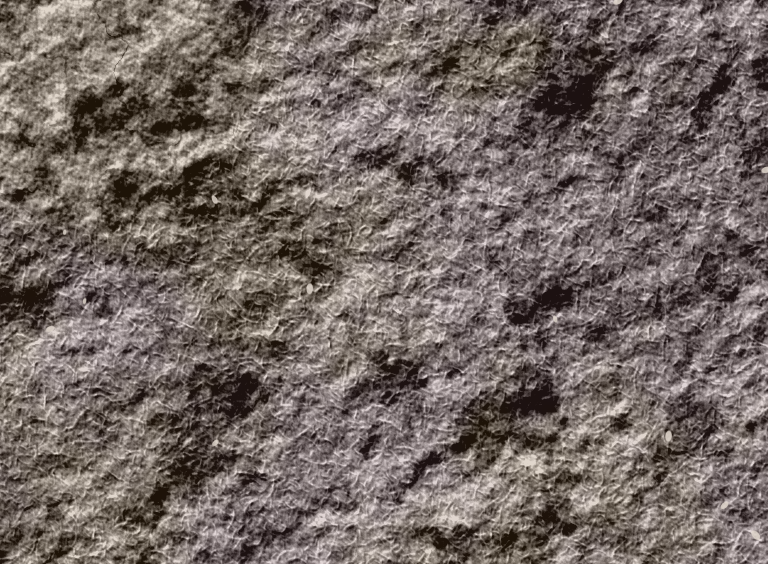
Reproduce this texture procedurally as a Shadertoy shader.

```glsl
// Dry, matted ground: a lumpy earth relief lit from above, covered by layers of
// short thin root fibres, with ragged crevices, a bare cracked corner and a few
// pale chips. Everything is summed into one tone, then tinted brown to violet.

const vec2 LIGHT_DIR = vec2(-0.45, 0.89);
const vec3 EARTH_TINT = vec3(0.0, -0.039, -0.058);
const vec3 VIOLET_TINT = vec3(0.0, -0.006, 0.016);
const vec3 OLIVE_TINT = vec3(0.003, 0.002, -0.024);
const vec3 CHIP_COLOR = vec3(0.88, 0.84, 0.80);

float hash(vec2 p) {
    vec3 q = fract(vec3(p.xyx) * 0.1031);
    q += dot(q, q.yzx + 33.33);
    return fract((q.x + q.y) * q.z);
}

vec2 hash2(vec2 p) {
    return vec2(hash(p), hash(p + 57.3));
}

mat2 rotation(float angle) {
    float c = cos(angle), s = sin(angle);
    return mat2(c, -s, s, c);
}

float noise(vec2 p) {
    vec2 i = floor(p), f = fract(p);
    f = f * f * (3.0 - 2.0 * f);
    return mix(mix(hash(i), hash(i + vec2(1.0, 0.0)), f.x),
               mix(hash(i + vec2(0.0, 1.0)), hash(i + vec2(1.0, 1.0)), f.x), f.y);
}

float fbm(vec2 p) {
    float sum = 0.0, amplitude = 0.5;
    for (int i = 0; i < 5; i++) {
        sum += amplitude * noise(p);
        p = rotation(0.6) * p * 2.03 + 17.0;
        amplitude *= 0.5;
    }
    return sum;
}

// Brightness of the slope facing the light
float relief(vec2 p, float scale, float reach) {
    return fbm(p * scale) - fbm((p + LIGHT_DIR * reach) * scale);
}

// Soft round patch
float softPatch(vec2 p, vec2 center, float radius) {
    vec2 d = (p - center) / radius;
    return exp(-dot(d, d));
}

// One layer of slightly bent strands: lit core minus the shadow it throws
float fibres(vec2 p, float density, float width, float seed) {
    vec2 q = p * density + seed;
    vec2 cell = floor(q);
    float w = width * density, sum = 0.0;
    for (int y = -1; y <= 1; y++)
    for (int x = -1; x <= 1; x++) {
        vec2 id = cell + vec2(x, y);
        vec2 shape = hash2(id + 11.7);
        mat2 turn = rotation(6.2832 * hash(id + 4.1));
        vec2 local = turn * (q - id - hash2(id));
        vec2 shadowShift = turn * LIGHT_DIR * 2.4 * w;
        float across = local.y - (shape.x - 0.5) * 1.1 * local.x * local.x;
        float ends = 1.0 - smoothstep(0.3, 0.68, abs(local.x));
        float core = exp(-across * across / (w * w));
        float under = across + shadowShift.y;
        float shadow = exp(-under * under / (w * w * 1.8));
        sum += ends * mix(0.15, 1.0, shape.y) * (core - 0.6 * shadow);
    }
    return sum;
}

// Sparse pale chips, returned as coverage
float chips(vec2 p, float density) {
    vec2 cell = floor(p * density);
    float cover = 0.0;
    for (int y = -1; y <= 1; y++)
    for (int x = -1; x <= 1; x++) {
        vec2 id = cell + vec2(x, y);
        vec2 d = rotation(6.2832 * hash(id + 8.0)) * (p - (id + hash2(id + 2.0)) / density);
        float size = mix(0.004, 0.010, hash(id + 5.0));
        float edge = length(d * vec2(1.0, 1.7)) - size;
        cover = max(cover, step(0.8, hash(id + 21.0)) * (1.0 - smoothstep(-0.002, 0.002, edge)));
    }
    return cover;
}

void mainImage(out vec4 fragColor, in vec2 fragCoord) {
    vec2 p = fragCoord / iResolution.y;
    vec2 warp = vec2(fbm(p * 14.0), fbm(p * 14.0 + 40.0)) - 0.48;
    vec2 ground = p + 0.10 * warp;

    // Bare stone in the upper left corner
    float stone = smoothstep(0.35, 0.65, softPatch(ground, vec2(0.12, 0.92), 0.36));

    // Broad light and shade
    float tone = 0.49 + 0.25 * (fbm(p * 3.0 + 3.0) - 0.48);
    tone -= 0.14 * softPatch(ground, vec2(0.36, 0.34), 0.17);
    tone -= 0.07 * softPatch(ground, vec2(1.2, 0.85), 0.25);
    tone += 0.06 * softPatch(ground, vec2(0.85, 0.2), 0.28);
    tone += 0.09 * stone;

    // Lumps, clods and crevices running up to the right
    tone += mix(2.0, 3.6, stone) * relief(ground, 6.0, 0.012);
    tone += 2.1 * relief(p, 30.0, 0.005);
    vec2 along = rotation(-0.8) * ground;
    float hollow = fbm(along * vec2(17.0, 8.0) + 9.0);
    tone -= 0.22 * smoothstep(0.57, 0.70, hollow);
    float pits = fbm(p * 32.0 + 5.0) + 0.5 * (hollow - 0.48);
    tone -= 0.20 * smoothstep(0.56, 0.72, pits);

    // Cracks in the stone
    float crack = abs(fbm(ground * 7.0 + 30.0) - 0.48);
    tone -= 0.22 * stone * (1.0 - smoothstep(0.005, 0.03, crack));

    // Matted strands and fine grain
    float strands = fibres(p, 26.0, 0.0019, 3.0)
                  + fibres(p, 45.0, 0.0018, 71.0)
                  + fibres(p, 76.0, 0.0017, 139.0);
    tone += 0.23 * mix(1.0, 0.3, stone) * strands;
    tone += 0.24 * (noise(p * 230.0) - 0.5);
    tone = clamp(tone, 0.11, 0.88);

    // Violet to the right, olive in patches
    float violet = smoothstep(0.25, 0.60, fbm(p * 4.5 + 60.0) + 0.14 * (p.x - 0.5));
    vec3 tint = EARTH_TINT + mix(OLIVE_TINT, VIOLET_TINT, violet * (1.0 - stone));
    vec3 color = mix(vec3(tone) + tint, CHIP_COLOR, 0.85 * chips(p, 7.0));
    fragColor = vec4(clamp(color, 0.0, 1.0), 1.0);
}
```
